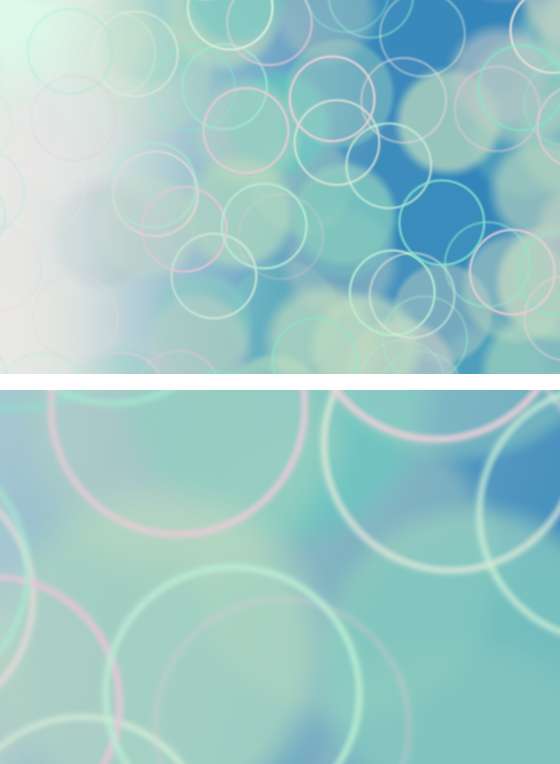
Top, the full canvas; bottom, a detail of the centre.
A Shadertoy shader for this background:

```glsl
// Soft bokeh: blurred pastel discs and thin bright rings over a pale-to-blue wash.
// Each layer scatters one shape per jittered cell, as in cellular noise;
// layered sines bend the wash and a pale mist brightens the left side.

const vec3 PALE  = vec3(0.80, 0.87, 0.85);
const vec3 BLUE  = vec3(0.20, 0.52, 0.73);
const vec3 MINT  = vec3(0.85, 1.00, 0.92);
const vec3 BLUSH = vec3(0.94, 0.92, 0.92);

const vec3 DISC_TEAL  = vec3(0.38, 0.77, 0.75);
const vec3 DISC_GREEN = vec3(0.75, 0.86, 0.75);
const vec3 DISC_MAUVE = vec3(0.70, 0.72, 0.79);
const vec3 RING_MINT  = vec3(0.50, 0.92, 0.80);
const vec3 RING_CREAM = vec3(0.91, 0.94, 0.86);
const vec3 RING_PINK  = vec3(0.91, 0.77, 0.84);

const int   LAYERS      = 2;
const float DISC_CELL   = 0.30;
const float DISC_RADIUS = 0.142;
const float RING_CELL   = 0.28;
const float RING_RADIUS = 0.113;
const float RING_WIDTH  = 0.0043;

vec4 hash4(vec2 cell, float seed) {
    vec4 p = fract(vec4(cell.xyx, seed) * vec4(0.1031, 0.1030, 0.0973, 0.1099));
    p += dot(p, p.wzxy + 33.33);
    return fract((p.xxyz + p.yzzw) * p.zywx);
}

// Blend through three tints, h in 0..1
vec3 tint(vec3 a, vec3 b, vec3 c, float h) {
    return mix(mix(a, b, smoothstep(0.0, 0.45, h)), c, smoothstep(0.55, 1.0, h));
}

vec3 wash(vec2 p) {
    float bend = 0.07 * sin(5.0 * p.y + 1.0) + 0.04 * sin(9.0 * p.x - 4.0 * p.y);
    return mix(PALE, BLUE, smoothstep(0.18, 1.02, p.x + bend));
}

vec3 addDiscs(vec3 col, vec2 p, float seed) {
    vec2 q = p / DISC_CELL + seed * vec2(0.37, 0.61);
    for (int j = -1; j <= 1; j++)
    for (int i = -1; i <= 1; i++) {
        vec2 cell = floor(q) + vec2(i, j);
        vec4 place = hash4(cell, seed);
        vec4 look = hash4(cell, seed + 17.0);
        float dist = length(q - cell - place.xy) * DISC_CELL;
        float radius = DISC_RADIUS * mix(0.9, 1.07, place.z);
        float blur = mix(0.010, 0.030, place.w);
        float cover = 1.0 - smoothstep(radius - blur, radius + blur, dist);
        vec3 hue = tint(DISC_TEAL, DISC_GREEN, DISC_MAUVE, look.x);
        float alpha = mix(0.32, 0.80, look.y) * mix(0.55, 1.0, smoothstep(0.1, 0.7, p.x));
        col = mix(col, hue, cover * alpha);
    }
    return col;
}

vec3 addRings(vec3 col, vec2 p, float seed) {
    vec2 q = p / RING_CELL + seed * vec2(0.23, 0.47);
    for (int j = -1; j <= 1; j++)
    for (int i = -1; i <= 1; i++) {
        vec2 cell = floor(q) + vec2(i, j);
        vec4 place = hash4(cell, seed);
        float edge = length(q - cell - place.xy) * RING_CELL - RING_RADIUS;
        float line = exp(-edge * edge / (RING_WIDTH * RING_WIDTH));
        float fill = 1.0 - smoothstep(-RING_WIDTH, RING_WIDTH, edge);
        vec3 hue = tint(RING_MINT, RING_CREAM, RING_PINK, place.z);
        float alpha = mix(0.25, 0.88, place.w) * mix(0.45, 1.0, smoothstep(0.1, 0.75, p.x));
        col = mix(col, hue, max(line * alpha, 0.10 * fill * alpha));
    }
    return col;
}

// Pale light from the left, mint in the upper corner and blush below
vec3 addMist(vec3 col, vec2 p) {
    vec2 corner = p - vec2(0.04, 0.94);
    col = mix(col, BLUSH, 0.85 * exp(-7.0 * p.x * p.x / 0.6));
    return mix(col, MINT, 0.75 * exp(-dot(corner, corner) / 0.035));
}

void mainImage(out vec4 fragColor, in vec2 fragCoord) {
    vec2 p = fragCoord / iResolution.y;
    vec3 col = wash(p);
    for (int k = 0; k < LAYERS; k++) col = addDiscs(col, p, 3.0 + 5.0 * float(k));
    col = addMist(col, p);
    for (int k = 0; k < LAYERS; k++) col = addRings(col, p, 41.0 + 7.0 * float(k));
    fragColor = vec4(col, 1.0);
}
```
